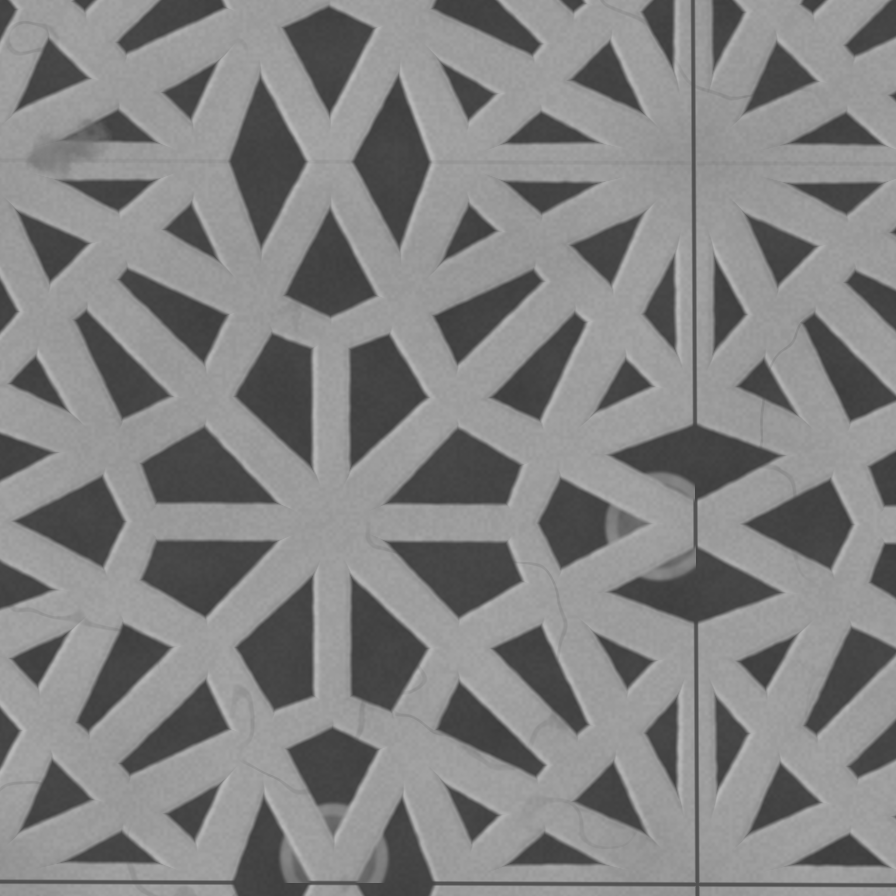
Give the GLSL for this pattern, as a three.js fragment shader.

```glsl
// Weathered grey metal screen pierced with eight-fold star lattice, with panel joints and clips.
varying vec2 vUv;

const vec2 PERIOD = vec2(0.8125, 0.805);
const vec2 STAR_CENTER = vec2(0.370, 0.417);
const float HALF_PERIOD = 0.404;

float hash(vec2 p) {
  vec3 h = fract(vec3(p.xyx) * 0.1031);
  h += dot(h, h.yzx + 33.33);
  return fract((h.x + h.y) * h.z);
}

float noise(vec2 p) {
  vec2 i = floor(p), f = fract(p);
  f = f * f * (3.0 - 2.0 * f);
  return mix(mix(hash(i), hash(i + vec2(1, 0)), f.x),
             mix(hash(i + vec2(0, 1)), hash(i + vec2(1, 1)), f.x), f.y);
}

float fbm(vec2 p) {
  float sum = 0.0, amp = 0.5;
  for (int i = 0; i < 4; i++) {
    sum += amp * noise(p);
    p = p * 2.03 + 17.0;
    amp *= 0.5;
  }
  return sum / 0.9375;
}

// Signed distance to the edge line a-b, negative on its left
float edge(vec2 p, vec2 a, vec2 b) {
  return dot(p - a, normalize(vec2(b.y - a.y, a.x - b.x)));
}

float triangle(vec2 p, vec2 a, vec2 b, vec2 c) {
  return max(edge(p, a, b), max(edge(p, b, c), edge(p, c, a)));
}

float quad(vec2 p, vec2 a, vec2 b, vec2 c, vec2 d) {
  return max(max(edge(p, a, b), edge(p, b, c)), max(edge(p, c, d), edge(p, d, a)));
}

// Holes of one tile, folded into an eighth; q runs from -1 to 1
float holes(vec2 q) {
  vec2 p = abs(q);
  if (p.y > p.x) p = p.yx;
  float petal = quad(p, vec2(0.148, 0.052), vec2(0.481, 0.052), vec2(0.523, 0.161), vec2(0.348, 0.265));
  float kite = quad(p, vec2(0.568, 0.0), vec2(0.629, -0.126), vec2(0.871, 0.0), vec2(0.629, 0.126));
  float diamond = quad(p, vec2(0.761, 0.190), vec2(1.0, 0.063), vec2(1.239, 0.190), vec2(1.0, 0.277));
  float ray = quad(p, vec2(0.439, 0.348), vec2(0.574, 0.284), vec2(0.703, 0.558), vec2(0.671, 0.584));
  float wedge = triangle(p, vec2(0.723, 0.306), vec2(0.884, 0.381), vec2(0.810, 0.458));
  float sliver = triangle(p, vec2(0.858, 0.581), vec2(0.948, 0.477), vec2(0.945, 0.742));
  float corner = triangle(p, vec2(0.661, 0.771), vec2(0.771, 0.661), vec2(0.861, 0.861));
  float d = min(min(petal, kite), min(diamond, ray));
  return min(d, min(wedge, min(sliver, corner))) * HALF_PERIOD;
}

float segment(vec2 p, vec2 a, vec2 b) {
  vec2 ab = b - a;
  return length(p - a - ab * clamp(dot(p - a, ab) / dot(ab, ab), 0.0, 1.0));
}

float line(float d, float halfWidth) {
  return 1.0 - smoothstep(halfWidth * 0.4, halfWidth * 1.6, d);
}

void main() {
  // Slightly skewed tiling
  vec2 uv = vUv + vec2(0.005, 0.004) * (vUv.yx - STAR_CENTER.yx);
  vec2 cell = (uv - STAR_CENTER) / PERIOD + 0.5;
  vec2 local = fract(cell) - 0.5;
  vec2 q = local * 2.0;
  vec2 v = local * PERIOD;
  float d = holes(q) + (noise(uv * 90.0) - 0.5) * 0.0012;

  // Mottled metal with fine grain and faint scratches
  float grain = noise(vUv * 260.0) - 0.5;
  float metal = 0.612 + (fbm(vUv * 7.0) - 0.5) * 0.07 + grain * 0.035;
  float scratch = abs(fbm(vUv * 4.0 + 9.0) - 0.5);
  metal -= 0.05 * line(scratch, 0.006) * smoothstep(0.5, 0.7, noise(vUv * 6.0));
  metal -= 0.05 * smoothstep(0.14, 0.0, length((1.0 - abs(q)) * HALF_PERIOD)) * fbm(vUv * 18.0);

  // Lit right-hand rims, shaded left-hand ones
  float slope = (d - holes(q - vec2(0.006, 0.0))) / (0.006 * HALF_PERIOD);
  float rim = exp(-pow((d - 0.004) / 0.003, 2.0));
  metal += rim * clamp(slope, -0.4, 1.0) * 0.08;

  // Joints: every column, every second row, faint seam between
  vec2 joint = (0.5 - abs(local)) * PERIOD;
  float evenRow = 1.0 - mod(floor(cell.y + 0.5), 2.0);
  float seam = max(line(joint.x, 0.0022), line(joint.y, 0.0022) * mix(0.1, 1.0, evenRow));
  metal = mix(metal, 0.29, seam * 0.9);

  // Round clips behind the joints
  float cavity = 0.265 + (fbm(vUv * 16.0) - 0.5) * 0.05 + grain * 0.02;
  float lowerClip = length(v - vec2(0.001, -0.374)) + mod(floor(cell.y), 2.0);
  float sideClip = length(v - vec2(0.366, -0.003));
  float clip = min(lowerClip, sideClip) - 0.061;
  float clipTone = 0.40 + 0.10 * line(abs(clip + 0.008), 0.006) + (fbm(vUv * 45.0) - 0.5) * 0.14;
  cavity = mix(cavity, clipTone, smoothstep(0.003, -0.003, clip));

  float shade = mix(cavity, metal, smoothstep(-0.003, 0.003, d));

  // Rough stain smeared beside one star
  float smear = segment(vUv, vec2(0.045, 0.820), vec2(0.095, 0.845));
  smear += (fbm(vUv * 40.0) - 0.5) * 0.035;
  float stain = smoothstep(0.026, 0.008, smear);
  shade = mix(shade, 0.46 + (fbm(vUv * 60.0) - 0.5) * 0.14, stain * 0.75);

  gl_FragColor = vec4(vec3(shade), 1.0);
}
```
